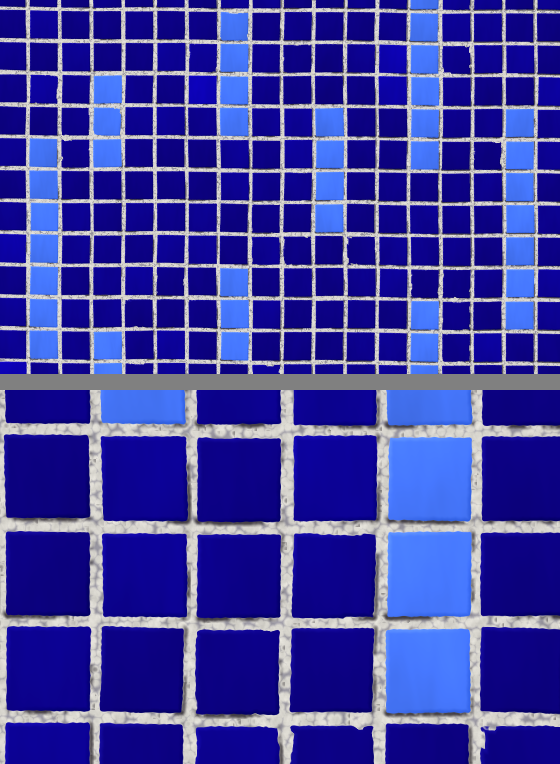
Top: the whole. Bottom: its middle third, enlarged.
Write a WebGL 2 fragment shader that draws this pattern.

```glsl
#version 300 es
precision highp float;

uniform vec2 u_resolution;
out vec4 fragColor;

#define TILE_COUNT vec2(17.65, 11.69)
#define GRID_SHIFT vec2(0.115, 0.68)
#define TILE_HALF 0.437
#define CORNER 0.025
#define JITTER 0.022
#define GRAIN 13.0
#define DEEP_BLUE vec3(0.045, 0.005, 0.50)
#define VIVID_BLUE vec3(0.05, 0.01, 0.80)
#define SKY_BLUE vec3(0.27, 0.46, 0.98)
#define GROUT_LIGHT vec3(0.87, 0.86, 0.83)
#define GROUT_GREY vec3(0.61, 0.60, 0.64)
#define GROUT_SHADE vec3(0.22, 0.20, 0.22)

// Vertical runs of light tiles: column, first row, last row (from the top)
const ivec3 RUNS[9] = ivec3[9](
    ivec3(1, 5, 11), ivec3(3, 3, 5), ivec3(3, 11, 12),
    ivec3(7, 1, 4), ivec3(7, 9, 11), ivec3(10, 4, 7),
    ivec3(13, 0, 5), ivec3(13, 10, 12), ivec3(16, 4, 10));

vec2 hash2(vec2 p) {
    vec2 k = vec2(dot(p, vec2(127.1, 311.7)), dot(p, vec2(269.5, 183.3)));
    return fract(sin(k) * 43758.5);
}

// Distance to the nearest scattered point
float cellular(vec2 p) {
    vec2 cell = floor(p);
    float nearest = 4.0;
    for (int y = -1; y <= 1; y++)
        for (int x = -1; x <= 1; x++) {
            vec2 c = cell + vec2(x, y);
            vec2 r = c + hash2(c) - p;
            nearest = min(nearest, dot(r, r));
        }
    return sqrt(nearest);
}

// Layered sines, roughly -1 to 1
float waves(vec2 p) {
    float sum = 0.0, amp = 0.5;
    for (int i = 0; i < 4; i++) {
        sum += amp * sin(p.x + 1.7 * sin(p.y)) * cos(0.8 * p.y + 0.6);
        p = mat2(1.2, 1.4, -1.4, 1.2) * p + 2.3;
        amp *= 0.6;
    }
    return sum;
}

float roundBox(vec2 p, vec2 halfSize, float radius) {
    vec2 q = abs(p) - halfSize + radius;
    return length(max(q, 0.0)) + min(max(q.x, q.y), 0.0) - radius;
}

bool isLightTile(ivec2 id) {
    for (int i = 0; i < 9; i++)
        if (id.x == RUNS[i].x && id.y >= RUNS[i].y && id.y <= RUNS[i].z) return true;
    return false;
}

void main() {
    vec2 uv = gl_FragCoord.xy / u_resolution;
    float px = TILE_COUNT.y / u_resolution.y;

    // Grid counted from the top, slightly tilted and uneven
    vec2 g = vec2(uv.x, 1.0 - uv.y) * TILE_COUNT + GRID_SHIFT;
    g.y -= 0.11 * (uv.x - 0.5);
    g += 0.012 * vec2(sin(g.y * 1.3 + 0.4 * g.x), sin(g.x * 1.1 + 2.0));
    vec2 id = floor(g);
    vec2 rnd = hash2(id + 3.0);
    vec2 rnd2 = hash2(id + 41.0);

    // Tile outline with hand-set offset, turn and chipped edges
    vec2 f = fract(g) - 0.5 - JITTER * (rnd - 0.5);
    float turn = 0.03 * (rnd2.x - 0.5);
    f += turn * vec2(-f.y, f.x);
    float grain = cellular(g * GRAIN);
    float drift = waves(g * 4.0);
    float d = roundBox(f, TILE_HALF + 0.012 * (rnd2 - 0.5), CORNER);
    float worn = smoothstep(0.88, 1.0, rnd.y);
    d += 0.014 * (grain - 0.5) + 0.006 * drift;
    d += worn * 0.05 * smoothstep(0.1, 0.6, waves(g * 6.0 + 5.0));

    // Glaze
    bool lightTile = isLightTile(ivec2(id));
    float vivid = 0.3 * rnd.x * rnd.x + 0.5 * smoothstep(0.9, 1.0, rnd2.y);
    vec3 glaze = mix(DEEP_BLUE, VIVID_BLUE, vivid);
    if (lightTile) glaze = SKY_BLUE * (0.96 + 0.08 * rnd.x);
    glaze *= 1.0 + 0.05 * waves(g * vec2(5.0, 1.5) + rnd * 6.0) - 0.08 * f.y;

    // Rounded rim: lit above and left, dim below
    float rim = smoothstep(-0.055, -0.005, d);
    float facing = clamp(-2.0 * (f.x + f.y), -1.0, 1.0);
    glaze += rim * facing * (lightTile ? vec3(0.07) : vec3(0.03, 0.03, 0.09));
    glaze = max(glaze, 0.0);

    // Sandy grout with pits
    vec3 grout = mix(GROUT_LIGHT, GROUT_GREY, smoothstep(0.4, 0.95, grain + 0.15 * drift));
    grout *= 0.98 + 0.08 * waves(g * 19.0);
    float pit = smoothstep(0.86, 1.0, hash2(floor(g * GRAIN)).x) * smoothstep(0.5, 0.1, grain);
    grout = mix(grout, GROUT_SHADE, 0.45 * pit);

    // Broken shadow below and right of each tile, heavier to the right
    float side = smoothstep(0.36, 0.44, max(f.y, f.x - 0.035));
    float broken = smoothstep(-0.25, 0.4, waves(g * 3.1 + 9.0) + 0.6 * (uv.x - 0.5) + 0.5 * (grain - 0.45));
    float shade = side * broken * smoothstep(0.06, 0.012, d);
    grout = mix(grout, GROUT_SHADE, 0.9 * shade);

    float cover = smoothstep(-0.7 * px, 0.7 * px, d);
    fragColor = vec4(mix(glaze, grout, cover), 1.0);
}
```
